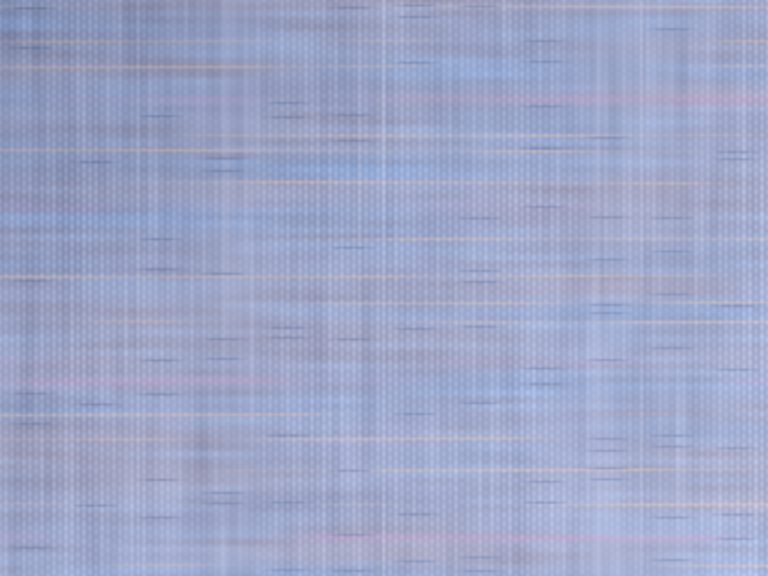
A Shadertoy shader for this texture:

```glsl
// Fine blue-lavender woven cloth with warm weft streaks and pale warp threads.

const float TAU = 6.2831853;
const float WARP_COUNT = 96.0;   // vertical threads per canvas height
const float WEFT_COUNT = 132.0;  // horizontal threads per canvas height
const int ACCENT_COUNT = 20;

const vec3 CLOTH = vec3(0.618, 0.658, 0.795);
const vec3 BLUE_SHIFT = vec3(-0.045, 0.002, 0.035);
const vec3 PINK = vec3(0.73, 0.64, 0.79);
const vec3 PEACH = vec3(0.80, 0.73, 0.74);
const vec3 PALE = vec3(0.76, 0.78, 0.89);
const vec3 SLUB = vec3(0.46, 0.52, 0.68);

float hash(vec2 p) {
    vec3 q = fract(vec3(p.xyx) * 0.1031);
    q += dot(q, q.yzx + 33.33);
    return fract((q.x + q.y) * q.z);
}

// Layered sines with random phases, roughly -1 to 1.
float waves(float t, float seed) {
    float sum = 0.0;
    float amplitude = 0.5;
    for (int i = 0; i < 4; i++) {
        sum += amplitude * sin(t + TAU * hash(vec2(seed, float(i) + 3.0)));
        t *= 1.87;
        amplitude *= 0.72;
    }
    return sum;
}

// Parallel yarns whose tone drifts slowly along their length.
float yarns(float across, float along, float seed) {
    float id = floor(across);
    float blend = smoothstep(0.0, 1.0, across - id);
    return mix(waves(along, id + seed), waves(along, id + 1.0 + seed), blend);
}

// Soft line profile around a distance of zero.
float softLine(float d, float width) {
    return exp(-d * d / (width * width));
}

// Interlaced warp and weft relief, offset by half a pick on each thread.
float weave(vec2 p) {
    vec2 thread = p * vec2(WARP_COUNT, WEFT_COUNT);
    float warp = cos(TAU * thread.x);
    float weft = cos(TAU * 0.5 * thread.y) * cos(TAU * 0.5 * thread.x);
    float strength = 0.7 + 0.3 * waves(p.x * 9.0, 17.0) + 0.15 * waves(p.y * 7.0, 29.0);
    return strength * (0.65 * warp + 0.5 * weft);
}

// Short dark thickened bits of yarn, one candidate in each long cell.
float slubs(vec2 p, vec2 cells) {
    vec2 id = floor(p * cells);
    vec2 local = fract(p * cells) - 0.5;
    float offset = 0.5 * (hash(id + 7.0) - 0.5);
    float present = step(0.86, hash(id + 31.0));
    float taper = 1.0 - smoothstep(0.1, 0.45, abs(local.x));
    return present * taper * softLine(local.y - offset, 0.14);
}

// Scattered warm weft lines that fade in and out across the cloth.
vec3 addAccents(vec3 color, vec2 p) {
    for (int i = 0; i < ACCENT_COUNT; i++) {
        float id = float(i);
        float jitter = hash(vec2(id, 41.0));
        float y = (id + 0.15 + 0.7 * jitter) / float(ACCENT_COUNT);
        float pinkness = step(0.6, hash(vec2(id, 53.0)));
        float width = mix(0.0032, 0.0075, pinkness);
        float fade = smoothstep(-0.5, 0.7, waves(p.x * 3.2, id + 61.0));
        float bend = 0.0012 * sin(p.x * 3.0 + id);
        vec3 tint = mix(PEACH, PINK, pinkness);
        color = mix(color, tint, 0.58 * fade * softLine(p.y - y - bend, width));
    }
    return color;
}

// A few pale warp threads standing out from the rest.
vec3 addPaleWarp(vec3 color, vec2 p) {
    float id = floor(p.x * 14.0);
    float center = (id + 0.2 + 0.6 * hash(vec2(id, 71.0))) / 14.0;
    float strength = smoothstep(0.35, 0.9, hash(vec2(id, 83.0)));
    float fade = 0.65 + 0.35 * waves(p.y * 5.0, id + 89.0);
    return mix(color, PALE, 0.45 * strength * fade * softLine(p.x - center, 0.0035));
}

void mainImage(out vec4 fragColor, in vec2 fragCoord) {
    vec2 p = fragCoord / iResolution.y;

    // Broad hue bands and finer weft streaks
    float bands = yarns(p.y * 24.0, p.x * 1.6, 101.0);
    float streaks = yarns(p.y * 85.0, p.x * 5.0, 203.0);
    vec3 color = CLOTH + BLUE_SHIFT * (0.65 * bands + 0.35 * streaks);
    color += 0.030 * streaks;

    // Uneven warp tone
    color += 0.030 * yarns(p.x * WARP_COUNT, p.y * 4.0, 401.0);
    color += 0.014 * yarns(p.x * 17.0, p.y * 1.5, 601.0);

    // Coloured yarns and slubs
    color = addAccents(color, p);
    color = addPaleWarp(color, p);
    color = mix(color, SLUB, 0.5 * slubs(p, vec2(9.0, 52.0)));

    // Weave relief and soft light from the lower right
    color += vec3(0.040, 0.040, 0.034) * weave(p);
    color += 0.045 * (p.x - 0.667) - 0.045 * (p.y - 0.5);
    color -= 0.05 * smoothstep(0.75, 0.0, length(p - vec2(0.0, 1.0)));

    fragColor = vec4(clamp(color, 0.0, 1.0), 1.0);
}
```
